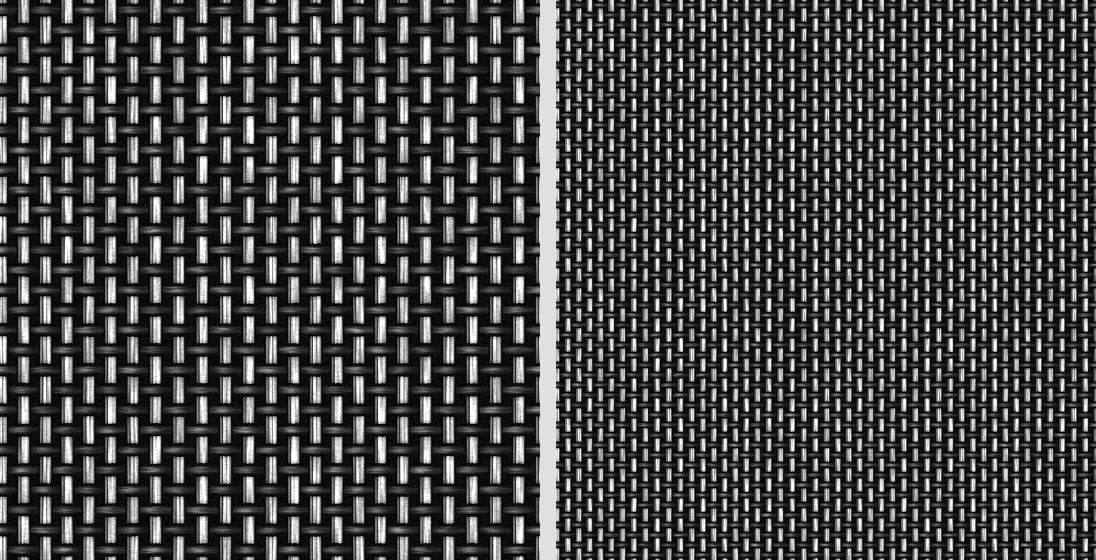
Left: one tile. Right: repeated 2 by 2.
A Shadertoy shader for this texture:

```glsl
// Plain weave of bright upright strands over dark crosswise cords, 24 by 28 threads.
// Each thread surfaces at every second crossing; wrapped noise adds fibres and grain,
// and a slow periodic drift shifts the spacing of the upright strands.

const vec2 THREADS = vec2(24.0, 28.0);

float hash(vec2 p) {
    vec3 q = fract(vec3(p.xyx) * vec3(0.1031, 0.1030, 0.0973));
    q += dot(q, q.yzx + 33.33);
    return fract((q.x + q.y) * q.z);
}

// Value noise that repeats over the canvas after "cells" lattice steps
float wrapNoise(vec2 uv, vec2 cells) {
    vec2 p = uv * cells, i = floor(p), f = fract(p);
    f = f * f * (3.0 - 2.0 * f);
    vec2 a = mod(i, cells), b = mod(i + 1.0, cells);
    return mix(mix(hash(a), hash(vec2(b.x, a.y)), f.x),
               mix(hash(vec2(a.x, b.y)), hash(b), f.x), f.y);
}

// Soft-edged band: 1 inside the half width, 0 outside
float band(float d, float halfWidth, float soft) {
    return 1.0 - smoothstep(halfWidth - soft, halfWidth + soft, abs(d));
}

float drift(float column) {
    return 0.08 * cos(6.2831853 * column / 12.0) - 0.015;
}

void mainImage(out vec4 fragColor, in vec2 fragCoord) {
    vec2 uv = fragCoord / iResolution.xy;
    vec2 g = uv * THREADS;
    vec2 soft = max(vec2(0.035), 0.7 * THREADS / iResolution.xy);
    float grain = wrapNoise(uv, THREADS * vec2(15.0, 17.0));

    // Dark ground with the sunken threads barely visible
    float column = round(g.x);
    float row = floor(g.y);
    float u = g.x - column - drift(column);
    float w = g.y - row - 0.5;
    float tone = 0.015 + 0.065 * grain + 0.035 * band(u, 0.25, 0.08);

    // Crosswise cords, brightest left of the middle and fading at both ends
    float h = mod(g.x - drift(g.x) - row, 2.0) - 1.0;
    float cordId = mod(floor((g.x - drift(g.x) - row) * 0.5), 12.0);
    float cordFibre = wrapNoise(uv, THREADS * vec2(2.0, 14.0));
    float cord = 0.15 + 0.29 * exp(-pow((h + 0.16) / 0.34, 2.0));
    cord *= 1.0 - 0.55 * pow(abs(w) / 0.19, 2.0);
    cord *= 0.55 + 0.75 * cordFibre + 0.25 * (grain - 0.5);
    cord *= 0.85 + 0.35 * hash(vec2(cordId, mod(row, 28.0) + 51.0));
    float cordMask = band(w, 0.175, soft.y) * band(h, 0.70, 0.06);
    tone = mix(tone, cord, cordMask);

    // Upright strands: grey left flank, dark groove, bright ribbed body
    float v = mod(g.y - 0.5 - column + 1.0, 2.0) - 1.0;
    float pieceId = mod(floor((g.y + 0.5 - column) * 0.5), 14.0);
    float wrappedColumn = mod(column, 24.0);
    float pieceHash = hash(vec2(wrappedColumn + 7.0, pieceId + 90.0));
    float even = 1.0 - mod(wrappedColumn, 2.0);
    float fibre = wrapNoise(uv, THREADS * vec2(14.0, 1.0));
    float strand = mix(0.52, 0.98, smoothstep(-0.16, -0.07, u));
    strand *= 1.0 - 0.45 * smoothstep(0.13, 0.25, u);
    float grooveAt = -0.13 + 0.03 * (hash(vec2(wrappedColumn, 3.0)) - 0.5);
    strand *= 1.0 - 0.72 * band(u - grooveAt, 0.022, 0.03);
    strand *= 1.0 - 0.62 * even * band(u - 0.055, 0.018, 0.03);
    strand *= 0.66 + 0.52 * fibre + 0.22 * (grain - 0.5);
    strand *= 0.92 + 0.14 * pieceHash;
    strand *= 1.0 - 0.28 * smoothstep(0.40, 0.68, abs(v));

    // Slightly uneven ends, with a shadow cast around each raised strand
    float halfLength = 0.665 + 0.04 * (fibre - 0.5) + 0.03 * (pieceHash - 0.5);
    float shadow = band(u, 0.31, 0.07) * band(v, 0.76, 0.08);
    tone *= 1.0 - 0.65 * shadow;
    tone = mix(tone, strand, band(u, 0.245, soft.x) * band(v, halfLength, soft.y));

    fragColor = vec4(vec3(clamp(tone, 0.0, 1.0)), 1.0);
}
```
